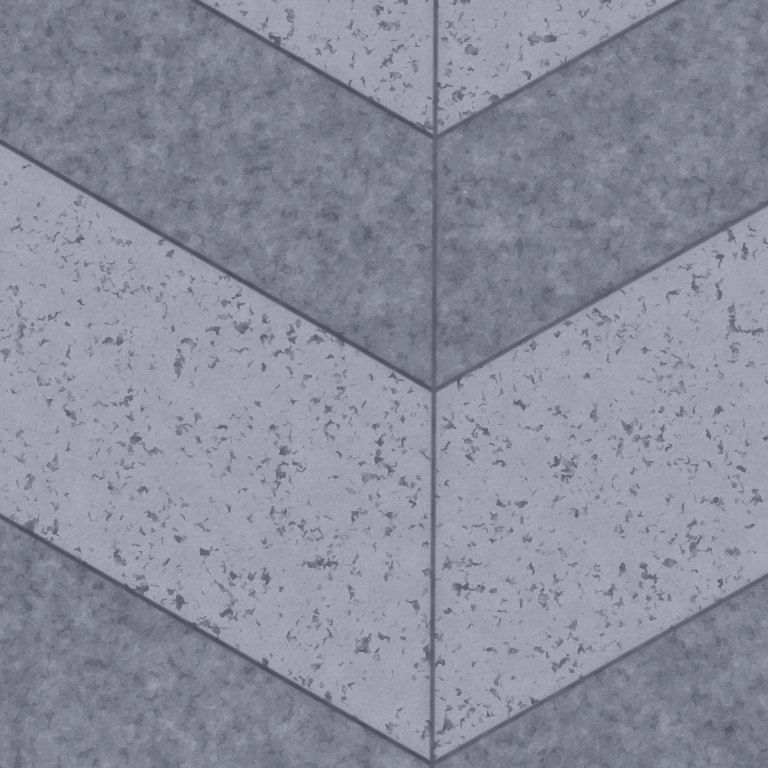
Write a Shadertoy shader that draws this texture.

```glsl
// Chevron stone slabs in alternating pale speckled and dark mottled bands, split by thin joints.

vec2 randomGradient(vec2 cell) {
    vec3 p = fract(cell.xyx * vec3(0.1031, 0.1030, 0.0973));
    p += dot(p, p.yzx + 33.33);
    float angle = 6.2832 * fract((p.x + p.y) * p.z);
    return vec2(cos(angle), sin(angle));
}

// Gradient noise, roughly -0.7 to 0.7
float noise(vec2 p) {
    vec2 i = floor(p), f = p - i;
    vec2 u = f * f * f * (f * (f * 6.0 - 15.0) + 10.0);
    float a = dot(randomGradient(i), f);
    float b = dot(randomGradient(i + vec2(1, 0)), f - vec2(1, 0));
    float c = dot(randomGradient(i + vec2(0, 1)), f - vec2(0, 1));
    float d = dot(randomGradient(i + vec2(1, 1)), f - vec2(1, 1));
    return mix(mix(a, b, u.x), mix(c, d, u.x), u.y);
}

float fbm(vec2 p) {
    float sum = 0.0, amplitude = 1.0;
    for (int i = 0; i < 5; i++) {
        sum += amplitude * noise(p);
        p = mat2(1.6, 1.2, -1.2, 1.6) * p + 7.3;
        amplitude *= 0.72;
    }
    return sum;
}

// Displacement that makes grain outlines ragged
vec2 ragged(vec2 p) {
    return 0.006 * vec2(noise(p * 95.0), noise(p * 95.0 + 40.0))
         + 0.004 * vec2(noise(p * 190.0 + 17.0), noise(p * 190.0 + 83.0));
}

// Pale stone scattered with small, clustered dark chips
vec3 paleStone(vec2 p) {
    vec2 q = p + ragged(p);
    float cluster = noise(p * 15.0 + 5.0) + 0.5 * noise(p * 34.0 + 15.0);
    float chips = noise(q * 62.0) + 0.42 * noise(q * 150.0 + 9.0) + 0.25 * cluster;
    float fine = noise(q * 115.0 + 61.0) + 0.35 * cluster;
    float mask = max(smoothstep(0.25, 0.52, chips), 0.8 * smoothstep(0.28, 0.54, fine));
    float depth = clamp(0.78 + 0.9 * noise(p * 70.0 + 23.0), 0.35, 1.0);
    vec3 chipColor = mix(vec3(0.38, 0.39, 0.45), vec3(0.46, 0.44, 0.47),
                         smoothstep(0.3, 0.5, noise(p * 9.0 + 70.0)));
    vec3 base = vec3(0.622, 0.632, 0.692) + 0.022 * fbm(p * 24.0);
    return mix(base, chipColor, mask * depth);
}

// Dark stone with cloudy blotches, dark grains and a few bright flecks
vec3 darkStone(vec2 p) {
    vec2 q = p + ragged(p);
    vec3 color = vec3(0.484, 0.495, 0.550) + 0.072 * fbm(q * 22.0 + 31.0);
    color += 0.030 * noise(p * 6.0 + 12.0);
    float grain = noise(q * 70.0 + 3.0) + 0.5 * noise(q * 150.0);
    color -= 0.065 * smoothstep(0.15, 0.5, grain);
    color += 0.045 * smoothstep(0.15, 0.5, -grain);
    return color + 0.12 * smoothstep(0.58, 0.68, noise(p * 90.0 + 50.0));
}

// Coverage of a soft-edged line
float line(float dist, float halfWidth, float pixel) {
    float soft = max(pixel, 0.0019);
    return 1.0 - smoothstep(halfWidth - soft, halfWidth + soft, dist);
}

void mainImage(out vec4 fragColor, in vec2 fragCoord) {
    vec2 uv = fragCoord / iResolution.xy;
    float pixel = 1.0 / min(iResolution.x, iResolution.y);

    // Fold about the slightly leaning central seam
    float x = uv.x - (0.5625 + 0.005 * uv.y);
    bool leftSide = x < 0.0;
    float height = uv.y - (leftSide ? 0.573 : 0.563) * abs(x) - 0.005;

    // Each period holds a pale band below a narrower dark band
    float period = 0.815, paleWidth = 0.486;
    float band = mod(height, period);
    float row = floor(height / period);
    bool pale = band < paleWidth;

    // Stone grain is offset for every slab
    vec2 grainPos = uv + vec2(leftSide ? 0.0 : 3.7, row * 5.3 + 11.0);
    vec3 color = pale ? paleStone(grainPos) : darkStone(grainPos);

    // Fine surface grit, brushed along a slant
    vec2 brushed = mat2(0.8, -0.6, 0.6, 0.8) * uv;
    color += 0.022 * noise(brushed * vec2(110.0, 230.0)) + 0.022 * noise(uv * 240.0);

    // Bevels and joints; the left diagonals lie in deeper shade
    float diagonal = 0.868 * min(abs(band - paleWidth), min(band, period - band));
    float joint = min(diagonal, abs(x));
    color *= 1.0 - 0.10 * exp(-joint * 190.0);
    vec3 diagonalColor = leftSide ? vec3(0.30, 0.31, 0.37) : vec3(0.36, 0.37, 0.43);
    float wear = 1.0 + 0.16 * noise(uv * 45.0);
    color = mix(color, diagonalColor * wear, 0.90 * line(diagonal, 0.0030, pixel));
    color = mix(color, vec3(0.36, 0.37, 0.43) * wear, 0.90 * line(abs(x), 0.0029, pixel));

    fragColor = vec4(clamp(color, 0.0, 1.0), 1.0);
}
```
